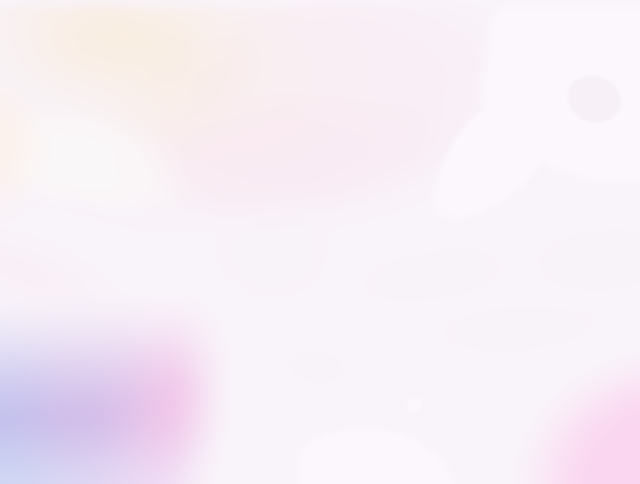
Reproduce this background procedurally as a WebGL 1 fragment shader.

```glsl
precision highp float;
// Pale lilac backdrop with soft cream, rose and blue-violet glows.

uniform vec2 u_resolution;

const vec3 LILAC_WHITE = vec3(0.977, 0.954, 0.980);
const vec3 PALE = vec3(0.983, 0.970, 0.988);
const vec3 SHADE = vec3(0.970, 0.946, 0.970);
const vec3 IVORY = vec3(0.982, 0.970, 0.972);
const vec3 CREAM = vec3(0.976, 0.924, 0.850);
const vec3 PEACH = vec3(0.988, 0.940, 0.910);
const vec3 BLUSH = vec3(0.976, 0.918, 0.955);
const vec3 ROSE = vec3(0.982, 0.840, 0.940);
const vec3 BLUE = vec3(0.770, 0.760, 0.930);
const vec3 VIOLET = vec3(0.822, 0.745, 0.915);
const vec3 ORCHID = vec3(0.945, 0.785, 0.918);

float hash(vec2 p) {
  vec3 q = fract(vec3(p.xyx) * 0.1031);
  q += dot(q, q.yzx + 33.33);
  return fract((q.x + q.y) * q.z);
}

float noise(vec2 p) {
  vec2 cell = floor(p);
  vec2 f = fract(p);
  f = f * f * (3.0 - 2.0 * f);
  float low = mix(hash(cell), hash(cell + vec2(1.0, 0.0)), f.x);
  float high = mix(hash(cell + vec2(0.0, 1.0)), hash(cell + 1.0), f.x);
  return mix(low, high, f.y);
}

// Distance from an ellipse centre, equal to 1 on its rim.
float ellipse(vec2 p, vec2 centre, vec2 radius, float angle) {
  vec2 d = p - centre;
  float c = cos(angle);
  float s = sin(angle);
  return length(vec2(c * d.x + s * d.y, c * d.y - s * d.x) / radius);
}

float glow(vec2 p, vec2 centre, vec2 radius, float angle) {
  float d = ellipse(p, centre, radius, angle);
  return exp(-d * d);
}

float patchMask(vec2 p, vec2 centre, vec2 radius, float angle, float blur) {
  return 1.0 - smoothstep(1.0 - blur, 1.0 + blur, ellipse(p, centre, radius, angle));
}

// Warm light across the upper left, fading into blush.
vec3 upperGlows(vec3 color, vec2 p) {
  color = mix(color, BLUSH, 0.55 * patchMask(p, vec2(0.50, 0.79), vec2(0.27, 0.20), 0.45, 0.35));
  color = mix(color, BLUSH, 0.70 * patchMask(p, vec2(0.44, 0.68), vec2(0.21, 0.10), 0.18, 0.45));
  color = mix(color, CREAM, 0.32 * glow(p, vec2(0.23, 0.90), vec2(0.28, 0.20), -0.35));
  color = mix(color, CREAM, 0.62 * glow(p, vec2(0.19, 0.92), vec2(0.14, 0.09), -0.25));
  color = mix(color, CREAM, 0.22 * glow(p, vec2(0.26, 0.79), vec2(0.07, 0.09), -0.4));
  color = mix(color, IVORY, 0.85 * patchMask(p, vec2(0.12, 0.67), vec2(0.15, 0.08), -0.3, 0.45));
  color = mix(color, PEACH, 0.70 * patchMask(p, vec2(-0.01, 0.70), vec2(0.06, 0.10), 0.0, 0.65));
  return mix(color, BLUSH, 0.45 * glow(p, vec2(0.03, 0.44), vec2(0.12, 0.05), -0.5));
}

// Barely visible light and dark patches.
vec3 faintPatches(vec3 color, vec2 p) {
  float light = patchMask(p, vec2(0.98, 0.86), vec2(0.23, 0.24), 0.0, 0.06);
  light = max(light, patchMask(p, vec2(0.79, 0.70), vec2(0.17, 0.075), 0.95, 0.10));
  light = max(light, patchMask(p, vec2(0.59, 0.01), vec2(0.13, 0.10), -0.45, 0.08));
  light = max(light, patchMask(p, vec2(0.65, 0.16), vec2(0.012, 0.015), 0.0, 0.25));
  color = mix(color, PALE, light);

  float dark = patchMask(p, vec2(0.93, 0.79), vec2(0.042, 0.048), 0.0, 0.10);
  dark = max(dark, 0.5 * patchMask(p, vec2(0.50, 0.245), vec2(0.04, 0.03), -0.5, 0.2));
  dark = max(dark, 0.5 * patchMask(p, vec2(0.68, 0.43), vec2(0.10, 0.05), 0.25, 0.2));
  dark = max(dark, 0.5 * patchMask(p, vec2(0.81, 0.32), vec2(0.11, 0.04), 0.15, 0.2));
  dark = max(dark, 0.5 * patchMask(p, vec2(0.94, 0.46), vec2(0.09, 0.06), 0.0, 0.2));
  dark = max(dark, 0.4 * patchMask(p, vec2(0.43, 0.48), vec2(0.08, 0.09), 0.0, 0.3));
  return mix(color, SHADE, dark);
}

// Blue at the left edge runs through violet into orchid.
vec3 violetCorner(vec3 color, vec2 p) {
  float toOrchid = smoothstep(0.12, 0.29, p.x);
  vec3 tint = mix(BLUE, VIOLET, smoothstep(0.0, 0.13, p.x));
  tint = mix(tint, ORCHID, toOrchid);
  vec3 floorTint = mix(vec3(0.84, 0.89, 0.97), vec3(0.94, 0.90, 0.98), smoothstep(0.0, 0.25, p.x));
  tint = mix(tint, floorTint, 0.65 * (1.0 - smoothstep(-0.02, 0.15, p.y)));
  float lift = 0.05 * toOrchid;
  float height = 1.0 - smoothstep(0.12 + lift, 0.41, p.y);
  float bend = 0.5 * (p.y - 0.22) * (p.y - 0.22);
  float side = 1.0 - smoothstep(0.26, 0.37, p.x + bend);
  return mix(color, tint, height * side);
}

void main() {
  vec2 uv = gl_FragCoord.xy / u_resolution;
  vec2 wobble = vec2(noise(uv * 9.0), noise(uv * 9.0 + 17.0)) - 0.5;
  vec2 p = uv + 0.02 * wobble;

  vec3 color = upperGlows(LILAC_WHITE, p);
  color = faintPatches(color, p);
  color = violetCorner(color, uv);
  color = mix(color, ROSE, patchMask(uv, vec2(1.06, 0.0), vec2(0.20, 0.22), 0.0, 0.36));

  // Slight veil along the top edge.
  color = mix(color, LILAC_WHITE, 0.6 * smoothstep(0.97, 1.0, uv.y));
  gl_FragColor = vec4(color, 1.0);
}
```
